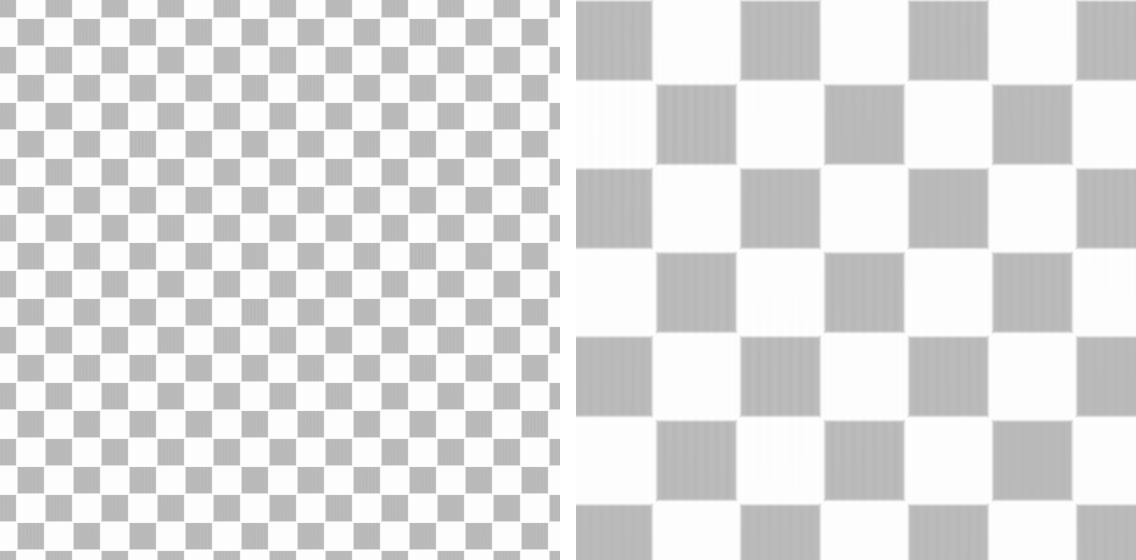
Left, the full canvas; right, a detail of the centre.
Reproduce this pattern procedurally as a WebGL 1 fragment shader.

```glsl
precision highp float;
// Soft-edged checkerboard of grey squares on white, 20 cells each way.
// Each grey square is a box distance with a blurred rim; layered sines
// with whole-number frequencies add faint vertical ribbing that wraps.

uniform vec2 u_resolution;

const float TAU = 6.2831853;
const float CELLS = 20.0;                // even, so the parity wraps
const vec2 GRID_SHIFT = vec2(0.6, 0.35); // in cells
const float RIM = 0.027;                 // half width of the blurred rim, in cells
const vec3 WHITE = vec3(0.993);
const vec3 GREY = vec3(0.728);

// 1 on every second cell of the board, 0 on the others
float checkerParity(vec2 cell) {
    return 1.0 - mod(cell.x + cell.y, 2.0);
}

// Coverage of a centred square whose rim ends at the cell border
float softSquare(vec2 local, float rim) {
    vec2 d = abs(local - 0.5);
    float halfSide = 0.5 - rim;
    return 1.0 - smoothstep(halfSide - rim, halfSide + rim, max(d.x, d.y));
}

// Faint vertical ribs whose strength drifts across the tile, in -1..1
float ribbing(vec2 uv, float ribs) {
    float drift = sin(TAU * (3.0 * uv.x + 2.0 * uv.y))
                + sin(TAU * (5.0 * uv.y - 2.0 * uv.x));
    float strength = 0.6 + 0.2 * drift;
    return strength * sin(TAU * ribs * uv.x);
}

void main() {
    vec2 uv = gl_FragCoord.xy / u_resolution;
    vec2 p = uv * CELLS - GRID_SHIFT;
    float pixel = CELLS / min(u_resolution.x, u_resolution.y);

    // Grey squares with a rim at least one pixel wide
    float rim = clamp(0.5 * pixel, RIM, 0.25);
    float grey = checkerParity(floor(p)) * softSquare(fract(p), rim);

    // Ribs show on the grey and barely on the white
    float rib = ribbing(uv, CELLS * 8.0);
    vec3 color = mix(WHITE, GREY, grey) + rib * mix(0.002, 0.01, grey);

    gl_FragColor = vec4(color, 1.0);
}
```
